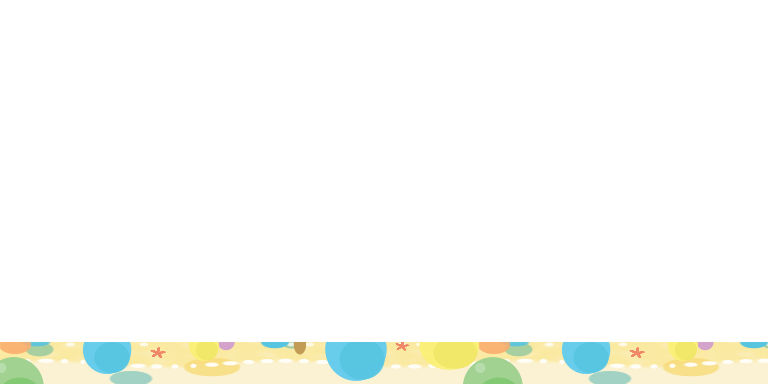
Reproduce this background procedurally as a WebGL 2 fragment shader.

```glsl
#version 300 es
precision highp float;
// A white field above a narrow beach border: pale sand, a broken foam line,
// soft balls, flat puddles and starfish. The border repeats along x; shapes are
// wrapped ellipses painted back to front, in units of 1/100 canvas height.

#define PERIOD 124.74
#define BORDER_TOP 10.94
#define FOAM_HEIGHT 5.3
#define FOAM_WAVE 0.75
#define FOAM_CELLS 26.0
#define SAND_MOTTLE 0.35

uniform vec2 u_resolution;
out vec4 outColor;

const float TAU = 6.2831853;
const vec3 WHITE = vec3(1.0);
const vec3 SAND_PALE = vec3(0.985, 0.95, 0.83);
const vec3 SAND_WARM = vec3(0.98, 0.915, 0.63);
const vec3 SKY_BLUE = vec3(0.39, 0.80, 0.93);
const vec3 DEEP_BLUE = vec3(0.34, 0.77, 0.88);
const vec3 LEAF = vec3(0.62, 0.82, 0.56);
const vec3 DEEP_LEAF = vec3(0.50, 0.78, 0.44);
const vec3 LEMON = vec3(0.98, 0.94, 0.47);
const vec3 DEEP_LEMON = vec3(0.94, 0.90, 0.40);
const vec3 AMBER = vec3(0.97, 0.86, 0.47);
const vec3 TEAL = vec3(0.59, 0.81, 0.76);
const vec3 SAGE = vec3(0.62, 0.80, 0.62);
const vec3 ORANGE = vec3(0.98, 0.68, 0.43);
const vec3 CORAL = vec3(0.94, 0.53, 0.40);
const vec3 LILAC = vec3(0.83, 0.64, 0.80);
const vec3 BROWN = vec3(0.76, 0.61, 0.33);

float hash(float n) { return fract(sin(n * 127.1 + 3.7) * 437.58); }

vec2 gradient(vec2 cell) {
    float a = TAU * hash(dot(cell, vec2(1.0, 57.0)));
    return vec2(cos(a), sin(a));
}

float gradientNoise(vec2 p) {
    vec2 i = floor(p), f = p - i;
    vec2 u = f * f * f * (f * (f * 6.0 - 15.0) + 10.0);
    vec2 e = vec2(1.0, 0.0);
    float low = mix(dot(gradient(i), f), dot(gradient(i + e), f - e), u.x);
    float high = mix(dot(gradient(i + e.yx), f - e.yx), dot(gradient(i + 1.0), f - 1.0), u.x);
    return mix(low, high, u.y);
}

// Offset to the nearest copy of a centre along the border
vec2 wrapped(vec2 p, vec2 center) {
    vec2 d = p - center;
    d.x -= PERIOD * round(d.x / PERIOD);
    return d;
}

float cover(float dist) {
    float px = 100.0 / u_resolution.y;
    return 1.0 - smoothstep(-0.6 * px, 0.6 * px, dist);
}

void oval(inout vec3 col, vec2 p, vec2 center, vec2 radius, vec3 ink, float alpha) {
    float dist = (length(wrapped(p, center) / radius) - 1.0) * min(radius.x, radius.y);
    col = mix(col, ink, alpha * cover(dist));
}

// Ball with a darker lower-right patch and a pale upper-left glint
void ball(inout vec3 col, vec2 p, vec2 center, vec2 radius, vec3 ink, vec3 shade) {
    oval(col, p, center, radius, ink, 0.97);
    oval(col, p, center + radius * vec2(0.20, -0.32), radius * vec2(0.73, 0.64), shade, 0.9);
    oval(col, p, center + radius * vec2(-0.42, 0.64), radius * 0.17, WHITE, 0.25);
}

void starfish(inout vec3 col, vec2 p, vec2 center, float radius) {
    vec2 d = wrapped(p, center) * vec2(1.0, 1.4);
    float arms = 0.66 + 0.34 * cos(5.0 * atan(d.y, d.x) - 0.8);
    col = mix(col, CORAL, cover(length(d) - radius * arms));
}

void main() {
    vec2 p = gl_FragCoord.xy / u_resolution.y * 100.0;
    float x = mod(p.x, PERIOD);

    // Mottled sand, paler below the foam line
    float foamY = FOAM_HEIGHT + FOAM_WAVE * cos(2.0 * TAU * (x - 12.0) / PERIOD);
    float mottle = gradientNoise(vec2(x, p.y) * vec2(0.16, 0.45));
    vec3 col = mix(SAND_PALE, SAND_WARM, smoothstep(-0.9, 0.7, p.y - foamY));
    col = mix(col, SAND_PALE, SAND_MOTTLE * smoothstep(-0.1, 0.5, mottle));

    // Flat puddles
    oval(col, p, vec2(55.2, 4.4), vec2(7.3, 2.4), AMBER, 0.8);
    oval(col, p, vec2(34.1, 1.4), vec2(5.5, 2.0), TEAL, 0.9);
    oval(col, p, vec2(10.3, 9.0), vec2(3.6, 1.8), SAGE, 0.9);
    oval(col, p, vec2(76.0, 10.3), vec2(2.2, 1.1), SAGE, 0.9);

    // Foam dashes and loose white dabs near the upper edge
    for (float i = 0.0; i < FOAM_CELLS; i++) {
        float dashX = (i + 0.5) * PERIOD / FOAM_CELLS;
        float reach = mix(0.5, 2.3, hash(i));
        float y = FOAM_HEIGHT + FOAM_WAVE * cos(2.0 * TAU * (dashX - 12.0) / PERIOD);
        oval(col, p, vec2(dashX, y), vec2(reach, 0.55), WHITE, 0.9);
        float dab = step(0.6, hash(i + 40.0));
        oval(col, p, vec2(dashX + 1.5, 10.3), vec2(1.1, 0.5), WHITE, 0.75 * dab);
    }

    // Pieces cut by the upper edge
    oval(col, p, vec2(9.4, 10.9), vec2(3.6, 1.1), DEEP_BLUE, 0.9);
    oval(col, p, vec2(3.9, 10.2), vec2(4.2, 2.4), ORANGE, 0.9);
    oval(col, p, vec2(58.9, 10.9), vec2(2.2, 2.1), LILAC, 1.0);
    oval(col, p, vec2(71.6, 10.9), vec2(3.6, 1.6), DEEP_BLUE, 1.0);
    oval(col, p, vec2(78.1, 10.2), vec2(1.6, 2.5), BROWN, 1.0);

    // Balls and starfish
    ball(col, p, vec2(53.1, 10.2), vec2(3.9, 4.2), LEMON, DEEP_LEMON);
    ball(col, p, vec2(117.0, 10.2), vec2(7.8, 6.5), LEMON, DEEP_LEMON);
    ball(col, p, vec2(27.9, 8.9), vec2(6.3, 6.3), SKY_BLUE, DEEP_BLUE);
    ball(col, p, vec2(92.7, 9.1), vec2(8.0, 8.3), SKY_BLUE, DEEP_BLUE);
    ball(col, p, vec2(3.6, -0.8), vec2(7.8, 7.8), LEAF, DEEP_LEAF);
    starfish(col, p, vec2(41.1, 8.1), 2.1);
    starfish(col, p, vec2(104.7, 9.9), 1.9);

    outColor = vec4(mix(WHITE, col, cover(p.y - BORDER_TOP)), 1.0);
}
```
